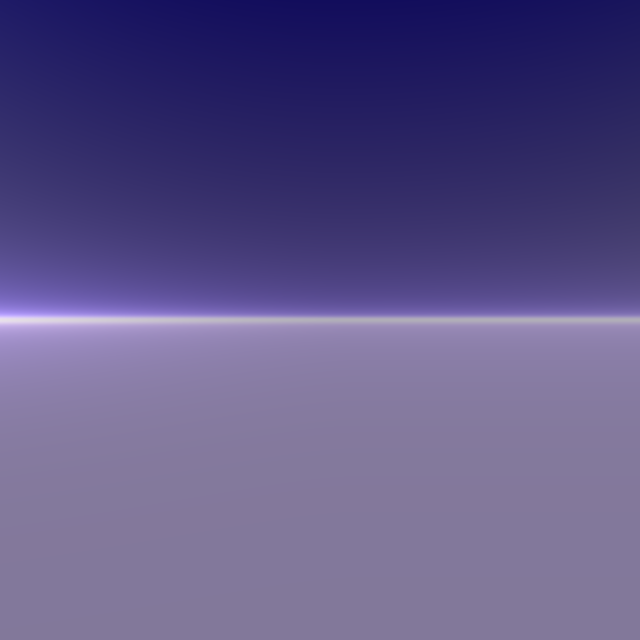
Reproduce this background procedurally as a Shadertoy shader.

```glsl
const float HORIZON = 0.5;
const float LINE_WIDTH = 0.0055;
const float EDGE_BLEND = 0.006;
const float WIDE_FALLOFF = 0.085;
const float TIGHT_FALLOFF = 0.012;
const float DARK_CENTER = 0.53;
const float LEFT_REACH = 0.55;
const float SKY_LEFT_GAIN = 0.8;
const float GROUND_LEFT_GAIN = 1.6;

const vec3 SKY_TOP = vec3(0.07, 0.05, 0.36);
const vec3 SKY_LOW = vec3(0.27, 0.24, 0.40);
const vec3 SKY_GLOW = vec3(0.12, 0.09, 0.24);
const vec3 SKY_RIM = vec3(0.22, 0.20, 0.20);
const vec3 LEFT_LIFT = vec3(0.050, 0.055, 0.040);
const vec3 RIGHT_LIFT = vec3(0.035, 0.042, 0.0);
const vec3 GROUND = vec3(0.51, 0.47, 0.605);
const vec3 GROUND_GLOW = vec3(0.06, 0.045, 0.10);
const vec3 GROUND_RIM = vec3(0.10, 0.09, 0.06);
const vec3 LINE_DIM = vec3(0.69, 0.68, 0.72);
const vec3 LINE_BRIGHT = vec3(0.91, 0.88, 0.91);

// Light that fades exponentially away from the horizon
vec3 horizonGlow(vec3 wideColor, vec3 rimColor, float dist) {
    return wideColor * exp(-dist / WIDE_FALLOFF)
         + rimColor * exp(-dist / TIGHT_FALLOFF);
}

vec3 skyColor(float x, float height, float leftLight) {
    vec3 color = mix(SKY_LOW, SKY_TOP, height / (1.0 - HORIZON));

    // Paler sides around the dark center
    float side = (x - DARK_CENTER) / DARK_CENTER;
    color += (side < 0.0 ? LEFT_LIFT : RIGHT_LIFT) * side * side;

    float gain = 1.0 + SKY_LEFT_GAIN * leftLight;
    return color + gain * horizonGlow(SKY_GLOW, SKY_RIM, height);
}

vec3 groundColor(float depth, float leftLight) {
    float gain = 1.0 + GROUND_LEFT_GAIN * leftLight;
    return GROUND + gain * horizonGlow(GROUND_GLOW, GROUND_RIM, depth);
}

void mainImage(out vec4 fragColor, in vec2 fragCoord) {
    vec2 uv = fragCoord / iResolution.xy;
    float offset = uv.y - HORIZON;
    float dist = abs(offset);
    float leftLight = pow(max(1.0 - uv.x / LEFT_REACH, 0.0), 1.5);

    // Sky above, ground below
    float skyMask = smoothstep(-EDGE_BLEND, EDGE_BLEND, offset);
    vec3 color = mix(groundColor(dist, leftLight),
                     skyColor(uv.x, dist, leftLight), skyMask);

    // Pale line along the horizon
    float ratio = dist / LINE_WIDTH;
    vec3 lineColor = mix(LINE_DIM, LINE_BRIGHT, leftLight);
    color = mix(color, lineColor, exp(-ratio * ratio));

    fragColor = vec4(clamp(color, 0.0, 1.0), 1.0);
}
```
